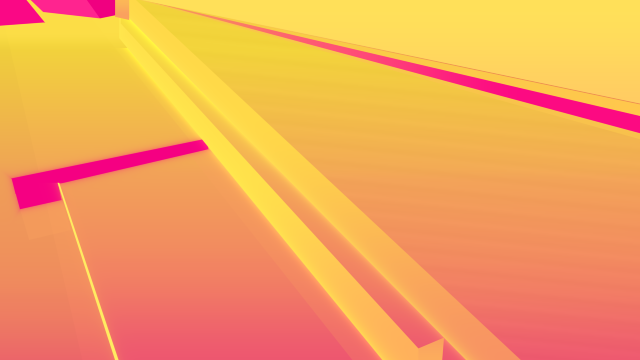
A Shadertoy shader for this background:

```glsl
// Signed distance to the line a-b, positive on its left
float side(vec2 p, vec2 a, vec2 b) {
    vec2 dir = normalize(b - a);
    return dot(p - a, vec2(-dir.y, dir.x));
}

// Convex quad with counterclockwise corners, positive inside
float quad(vec2 p, vec2 a, vec2 b, vec2 c, vec2 d) {
    return min(min(side(p, a, b), side(p, b, c)), min(side(p, c, d), side(p, d, a)));
}

float fill(float d) {
    float soft = 60.0 / iResolution.y;
    return smoothstep(-soft, soft, d);
}

// Coral at the bottom, through orange, to yellow at the top
vec3 sunset(float h) {
    vec3 c = mix(vec3(0.93, 0.33, 0.44), vec3(0.95, 0.53, 0.38), smoothstep(-0.05, 0.32, h));
    c = mix(c, vec3(0.95, 0.65, 0.34), clamp((h - 0.27) / 0.28, 0.0, 1.0));
    return mix(c, vec3(0.95, 0.83, 0.23), clamp((h - 0.52) / 0.36, 0.0, 1.0));
}

void mainImage(out vec4 fragColor, in vec2 fragCoord) {
    vec2 p = fragCoord / iResolution.xy * vec2(160.0, 90.0);
    float h = p.y / 90.0;
    vec3 hotPink = vec3(0.96, 0.0, 0.51);
    vec3 lemon = vec3(1.0, 0.88, 0.29);
    vec3 peach = vec3(0.98, 0.63, 0.37);

    // Long edges of the beam, from left to right
    float bandEdge = min(side(p, vec2(30.2, 80.0), vec2(95.6, 0.0)), p.x - 29.8);
    float topEdge = min(side(p, vec2(30.6, 83.7), vec2(104.6, 2.9)), p.x - 30.2);
    float faceEdge = side(p, vec2(34.0, 83.7), vec2(111.0, 5.6));
    float wallEdge = side(p, vec2(34.0, 90.0), vec2(130.2, 0.0));

    // Left floor, with its plate and pale margins
    float seam = side(p, vec2(29.2, 0.0), vec2(14.5, 44.6));
    float plateTop = side(p, vec2(14.4, 44.5), vec2(52.0, 52.6));
    vec3 col = sunset(h + 0.1 * fill(seam) * smoothstep(50.0, 20.0, p.y));
    float margin = fill(side(p, vec2(49.0, 49.4), vec2(88.1, 0.0))) * fill(-plateTop);
    col = mix(col, peach, 0.22 * margin);
    float upperMargin = fill(side(p, vec2(28.0, 79.0), vec2(47.0, 55.6))) * fill(plateTop);
    col = mix(col, lemon, 0.12 * upperMargin);
    col *= 1.0 - 0.015 * fill(side(p, vec2(9.0, 50.0), vec2(2.5, 78.0)));
    col = mix(col, lemon, 0.75 * smoothstep(77.0, 82.0, p.y));
    float reflection = quad(p, vec2(7.3, 30.0), vec2(17.7, 32.5), vec2(15.4, 40.0), vec2(5.0, 37.7));
    col = mix(col, peach, 0.35 * fill(reflection));

    // Pink recess and the bright seam below it
    float bar = quad(p, vec2(3.9, 41.5), vec2(52.1, 52.7), vec2(51.9, 55.4), vec2(2.9, 45.4));
    float foot = quad(p, vec2(5.0, 37.7), vec2(15.4, 40.0), vec2(14.3, 44.9), vec2(2.9, 45.4));
    float recess = max(bar, foot);
    col = mix(col, hotPink, 0.3 * exp(-max(-recess, 0.0) * 1.6));
    col = mix(col, hotPink, fill(recess));
    float seamWidth = mix(0.42, 0.2, p.y / 44.0);
    float seamCut = fill(44.3 - p.y);
    col = mix(col, peach, 0.4 * seamCut * exp(-abs(seam)));
    col = mix(col, vec3(1.0, 0.92, 0.38), seamCut * fill(seamWidth - abs(seam)));

    // Beam: bright side, shaded top, glowing far face
    col += vec3(0.1, 0.14, 0.0) * exp(-max(-bandEdge, 0.0) * 1.2) * fill(78.0 - p.y);
    vec3 band = mix(vec3(1.0, 0.69, 0.36), lemon, smoothstep(0.0, 0.55, h));
    band = mix(band, vec3(1.0, 0.92, 0.31), 0.7 * exp(-max(bandEdge, 0.0) * 0.6));
    col = mix(col, band, fill(bandEdge));
    vec3 beamTop = mix(sunset(h), lemon, 0.3 * smoothstep(0.3, 0.9, h));
    beamTop += vec3(0.06, 0.15, 0.0) * exp(-abs(faceEdge));
    col = mix(col, beamTop, fill(topEdge));
    vec3 face = mix(vec3(0.97, 0.57, 0.39), vec3(1.0, 0.85, 0.28), smoothstep(-0.05, 0.7, h));
    face = mix(face, vec3(1.0, 0.9, 0.34), 0.55 * exp(-max(faceEdge, 0.0) * 0.7));
    col = mix(col, face, fill(faceEdge));
    float boxEnd = quad(p, vec2(104.6, -2.0), vec2(110.4, -2.0), vec2(111.0, 5.6), vec2(104.6, 2.9));
    col = mix(col, mix(peach, vec3(1.0, 0.74, 0.36), smoothstep(6.0, 0.0, p.y) * 0.4), fill(boxEnd));

    // Right wall with faint layered streaks
    float streak = sin(p.y * 1.3 + p.x * 0.12) + 0.5 * sin(p.y * 2.9 + p.x * 0.3);
    col = mix(col, sunset(h + 0.02) + 0.004 * streak, fill(wallEdge));

    // Pink groove, its pale lips and the upper panel
    float lip = side(p, vec2(35.0, 90.0), vec2(160.0, 55.2));
    float grooveLow = side(p, vec2(36.0, 90.0), vec2(160.0, 56.7));
    float grooveHigh = side(p, vec2(35.8, 90.0), vec2(160.0, 61.0));
    float panel = side(p, vec2(35.4, 90.0), vec2(160.0, 64.0));
    float along = p.x / 160.0;
    col = mix(col, vec3(0.98, 0.77, 0.3), 0.75 * fill(lip));
    vec3 groove = mix(vec3(0.97, 0.6, 0.35), vec3(1.0, 0.32, 0.46), smoothstep(0.22, 0.56, along));
    groove = mix(groove, vec3(0.99, 0.04, 0.51), smoothstep(0.5, 0.82, along));
    col = mix(col, groove, fill(grooveLow));
    col = mix(col, mix(vec3(0.95, 0.82, 0.25), vec3(1.0, 0.78, 0.3), along), fill(grooveHigh));
    vec3 panelColor = mix(vec3(1.0, 0.79, 0.39), vec3(1.0, 0.88, 0.35), smoothstep(0.65, 1.0, h));
    col = mix(col, panelColor, fill(panel));
    col = mix(col, vec3(0.9, 0.45, 0.3), 0.7 * smoothstep(0.3, 0.8, along) * fill(0.1 - abs(panel)));

    // Distant pink facets and the block in the corner
    float nearFacet = quad(p, vec2(-1.0, 83.5), vec2(11.2, 84.4), vec2(5.8, 91.0), vec2(-1.0, 91.0));
    float farFacet = quad(p, vec2(10.8, 87.0), vec2(25.0, 85.4), vec2(28.9, 86.2), vec2(28.9, 91.0));
    farFacet = max(farFacet, quad(p, vec2(10.8, 87.0), vec2(28.9, 86.2), vec2(28.9, 91.0), vec2(6.6, 91.0)));
    col = mix(col, vec3(0.98, 0.03, 0.52), fill(nearFacet));
    float fold = fill(side(p, vec2(25.0, 85.4), vec2(21.0, 91.0)));
    col = mix(col, mix(vec3(0.94, 0.0, 0.5), vec3(1.0, 0.14, 0.56), fold), fill(farFacet));
    float block = quad(p, vec2(28.8, 85.8), vec2(32.3, 85.0), vec2(32.3, 91.0), vec2(28.8, 91.0));
    col = mix(col, mix(peach, lemon, 0.35 * smoothstep(86.0, 90.0, p.y)), fill(block));

    fragColor = vec4(clamp(col, 0.0, 1.0), 1.0);
}
```
